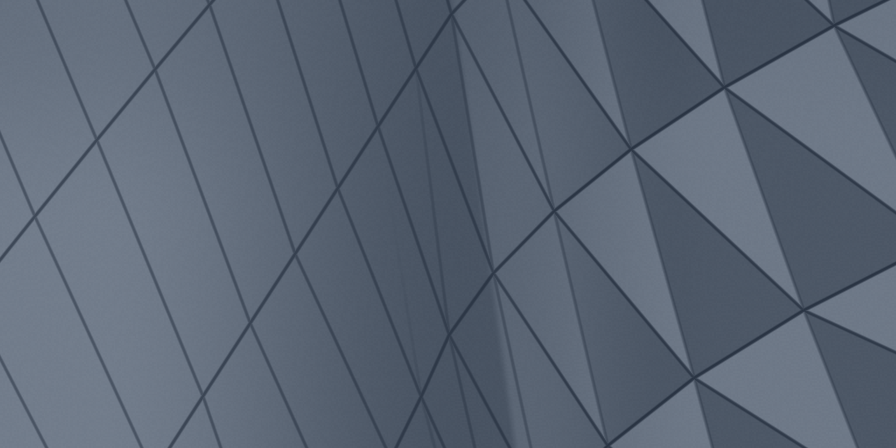
This background is drawn by a WebGL 1 fragment shader. Its source:

```glsl
precision highp float;
// A curved steel facade: slanted panels on the left fold into faceted
// triangles on the right. Rows of nodes follow quadratic curves; seams and
// shaded triangles are strung between neighbouring rows.
uniform vec2 u_resolution;

const float CANVAS_HEIGHT = 384.0; // layout units, y pointing down
const vec3 SEAM_COLOR = vec3(0.13, 0.17, 0.23);

vec2 curve(vec2 origin, vec2 stride, vec2 bend, float j) {
  return origin + stride * j + bend * j * j;
}

// Node j of a row; rows run from the upper left to the lower right.
vec2 node(float row, float j) {
  if (row < 1.5) {
    vec2 shift = row < 0.5 ? vec2(90.0, 212.0) : vec2(0.0);
    return curve(vec2(83.0, 120.0), vec2(51.5, -63.0), vec2(-1.6, 2.5), j + 6.0) - shift;
  }
  if (row < 2.5) {
    float flare = max(j, 0.0);
    return curve(vec2(387.0, 12.0), vec2(29.5, -45.0), vec2(-1.0, 1.6), j)
      + vec2(12.0 * flare * flare, 0.0);
  }
  if (row < 3.5) {
    float tail = min(j + 3.0, 0.0);
    return curve(vec2(475.0, 181.0), vec2(59.0, -53.0), vec2(7.0, 0.0), j)
      - vec2(16.0 * tail * tail, 0.0);
  }
  if (row < 4.5) return curve(vec2(595.0, 324.0), vec2(84.0, -58.0), vec2(10.0, 0.0), j);
  return curve(vec2(750.0, 422.0), vec2(115.0, -73.0), vec2(5.0, 0.0), j);
}

float segmentDistance(vec2 p, vec2 a, vec2 b) {
  vec2 ab = b - a;
  vec2 ap = p - a;
  return length(ap - ab * clamp(dot(ap, ab) / dot(ab, ab), 0.0, 1.0));
}

float seam(vec2 p, vec2 a, vec2 b, float halfWidth, float blur) {
  return 1.0 - smoothstep(halfWidth - blur, halfWidth + blur, segmentDistance(p, a, b));
}

// Signed distance to the line a-b, positive on its inner side.
float edge(vec2 p, vec2 a, vec2 b) {
  vec2 d = normalize(b - a);
  return d.x * (p.y - a.y) - d.y * (p.x - a.x);
}

float triangle(vec2 p, vec2 a, vec2 b, vec2 c, float blur) {
  float inside = min(edge(p, a, b), min(edge(p, b, c), edge(p, c, a)));
  return smoothstep(-blur, blur, inside);
}

float hash(vec2 p) {
  return fract(sin(dot(p, vec2(127.1, 311.7))) * 43758.5);
}

// Smooth brightness of the metal before facets and seams.
float metal(vec2 p) {
  float left = mix(0.445, 0.285, smoothstep(80.0, 400.0, p.x));
  left -= 0.05 * (1.0 - smoothstep(0.0, 200.0, p.y)) * (1.0 - smoothstep(100.0, 350.0, p.x));
  float right = mix(0.345, 0.43, smoothstep(390.0, 620.0, p.x));
  right -= 0.015 * (1.0 - smoothstep(0.0, 130.0, p.y));
  float fold = 388.0 + 0.14 * p.y;
  return mix(left, right, smoothstep(fold - 4.0, fold + 4.0, p.x));
}

void main() {
  float pixel = CANVAS_HEIGHT / u_resolution.y;
  vec2 p = vec2(gl_FragCoord.x, u_resolution.y - gl_FragCoord.y) * pixel;
  float blur = max(pixel, 1.0);
  float facing = smoothstep(330.0, 520.0, p.x);

  // Collect seams and shaded facets from every cell of the lattice.
  float shade = 0.0;
  float ink = 0.0;
  for (int r = 0; r < 5; r++) {
    float row = float(r);
    for (int i = -9; i < 5; i++) {
      float j = float(i);
      vec2 apex = node(row, j);
      vec2 next = node(row, j + 1.0);
      vec2 footRight = node(row + 1.0, j);
      vec2 footLeft = node(row + 1.0, j - 1.0);
      shade = max(shade, triangle(p, apex, footRight, footLeft, blur));
      if (r > 0) ink = max(ink, seam(p, apex, next, 1.4, blur) * mix(0.65, 0.85, facing));
      ink = max(ink, seam(p, apex, footRight, 1.3, blur) * mix(0.5, 0.75, facing));
      if (r > 1) {
        float faint = 0.38 * smoothstep(325.0, 400.0, p.x);
        ink = max(ink, seam(p, apex, footLeft, 1.3, blur) * faint);
      }
    }
  }

  // Facets turned away from the light darken towards the right.
  float level = metal(p) - 0.13 * shade * smoothstep(430.0, 590.0, p.x);
  level += 0.012 * (hash(floor(p / 1.5)) - 0.5);
  vec3 color = level + vec3(0.0, 0.042, 0.1);
  gl_FragColor = vec4(mix(color, SEAM_COLOR, ink), 1.0);
}
```
